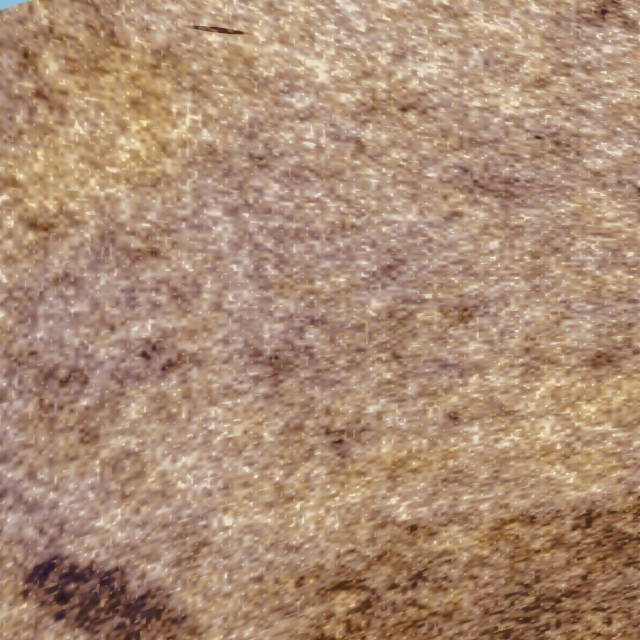
Reproduce this texture procedurally as a Shadertoy shader.

```glsl
// Dry grassy hillside: grainy tan straw, dark ragged tufts, a rusty bank and a shrub.

const vec3 UMBER = vec3(0.31, 0.20, 0.17);
const vec3 RUST  = vec3(0.51, 0.34, 0.25);
const vec3 BROWN = vec3(0.58, 0.45, 0.38);
const vec3 TAN   = vec3(0.67, 0.54, 0.45);
const vec3 SAND  = vec3(0.73, 0.62, 0.53);
const vec3 PALE  = vec3(0.81, 0.73, 0.64);
const vec3 STRAW = vec3(0.92, 0.87, 0.79);
const vec3 SKY   = vec3(0.58, 0.74, 0.82);
const vec3 GOLD_TINT  = vec3(0.035, 0.015, -0.065);
const vec3 MAUVE_TINT = vec3(-0.035, -0.025, 0.035);

float hash(vec2 p) {
    vec3 q = fract(vec3(p.xyx) * 0.1031);
    q += dot(q, q.yzx + 33.33);
    return fract((q.x + q.y) * q.z);
}

float noise(vec2 p) {
    vec2 i = floor(p), f = fract(p);
    f = f * f * (3.0 - 2.0 * f);
    return mix(mix(hash(i), hash(i + vec2(1, 0)), f.x),
               mix(hash(i + vec2(0, 1)), hash(i + vec2(1, 1)), f.x), f.y);
}

// Noise centred on zero
float grain(vec2 p, vec2 scale, float seed) {
    return noise(p * scale + seed) - 0.5;
}

float fbm(vec2 p) {
    float sum = 0.0, amp = 0.5;
    for (int i = 0; i < 4; i++) {
        sum += amp * (noise(p) - 0.5);
        p = mat2(0.8, 0.6, -0.6, 0.8) * p * 2.03 + 17.0;
        amp *= 0.6;
    }
    return sum;
}

// Soft tilted ellipse
float blob(vec2 p, vec2 centre, vec2 radius, float angle) {
    vec2 d = p - centre;
    float c = cos(angle), s = sin(angle);
    d = vec2(c * d.x + s * d.y, c * d.y - s * d.x) / radius;
    return exp(-dot(d, d));
}

// Dark tufts strewn over a jittered grid
float tufts(vec2 p, float cells, float chance, float seed) {
    vec2 g = p * cells, home = floor(g);
    float sum = 0.0;
    for (int y = -1; y <= 1; y++)
    for (int x = -1; x <= 1; x++) {
        vec2 id = home + vec2(x, y);
        vec2 key = id + seed;
        vec2 centre = id + vec2(hash(key), hash(key + 31.7));
        float size = mix(0.5, 1.1, hash(key + 57.3));
        float angle = mix(-0.5, 0.4, hash(key + 83.1));
        float on = step(hash(key + 11.9), chance);
        sum += on * blob(g, centre, size * vec2(0.30, 0.12), angle);
    }
    return sum;
}

// Tone 0..6 to colour, dark to light
vec3 ramp(float t) {
    vec3 c = mix(UMBER, RUST, clamp(t, 0.0, 1.0));
    c = mix(c, BROWN, clamp(t - 1.0, 0.0, 1.0));
    c = mix(c, TAN, clamp(t - 2.0, 0.0, 1.0));
    c = mix(c, SAND, clamp(t - 3.0, 0.0, 1.0));
    c = mix(c, PALE, clamp(t - 4.0, 0.0, 1.0));
    c = mix(c, STRAW, clamp(t - 5.0, 0.0, 1.0));
    return c * (1.0 + 0.22 * min(t, 0.0));
}

void mainImage(out vec4 fragColor, in vec2 fragCoord) {
    vec2 p = fragCoord / iResolution.y;

    // Straw lies down to the right at the top, up to the right at the foot
    vec2 q = vec2(p.x, p.y - (p.x - 0.5) * mix(0.35, -0.25, p.y));
    float ragged = fbm(q * vec2(14.0, 22.0));
    vec2 w = p + 0.05 * vec2(ragged, fbm(q * 19.0 + 40.0));

    // Broad regions
    float shrub = smoothstep(0.25, 0.75, blob(w, vec2(0.16, 0.05), vec2(0.16, 0.08), -0.35) + 0.5 * ragged);
    float edge = p.y - 0.03 - 0.22 * p.x + 0.13 * ragged;
    float bank = smoothstep(0.05, -0.06, edge) * smoothstep(0.2, 0.65, p.x);
    float scorched = blob(w, vec2(0.15, 0.92), vec2(0.15, 0.07), -0.2);
    float gold = blob(w, vec2(0.12, 0.74), vec2(0.26, 0.09), 0.5)
               + 0.7 * blob(w, vec2(0.85, 0.32), vec2(0.35, 0.09), 0.3);
    float mauve = blob(w, vec2(0.0, 0.82), vec2(0.09, 0.08), 0.0)
                + blob(w, vec2(0.03, 0.34), vec2(0.17, 0.25), 0.0)
                + 0.5 * blob(w, vec2(0.5, 0.55), vec2(0.35, 0.17), -0.2);
    float light = blob(w, vec2(0.7, 0.97), vec2(0.55, 0.17), 0.0);

    // Tone from fine straw up to coarse mottling
    float tone = 3.5 + 2.6 * grain(q, vec2(125.0, 190.0), 3.0)
                     + 2.4 * grain(q, vec2(62.0, 105.0), 19.0)
                     + 1.5 * grain(q, vec2(24.0, 42.0), 47.0) + 1.0 * ragged;
    tone += 1.3 * smoothstep(0.74, 0.92, noise(q * vec2(150.0, 185.0) + 71.0));
    tone += 0.5 * light + 0.5 * gold - 0.75 * mauve - 1.3 * scorched;
    tone -= 2.0 * bank + 3.1 * shrub;
    float broken = smoothstep(0.2, 0.65, noise(q * vec2(48.0, 75.0) + 5.0));
    float dark = tufts(w, 5.0, 0.5, 7.0) + 0.6 * tufts(w, 11.0, 0.3, 93.0);
    tone -= 2.6 * min(dark, 1.2) * mix(0.35, 1.0, broken);

    // Thin twig
    tone -= 4.0 * smoothstep(0.3, 0.7, blob(p, vec2(0.34, 0.953), vec2(0.055, 0.005), -0.12));

    // Colour, with warm and cool flecks
    float fleck = grain(q, vec2(90.0, 130.0), 131.0) + grain(q, vec2(13.0, 20.0), 157.0);
    vec3 colour = ramp(tone);
    colour += GOLD_TINT * (gold + 0.6 * bank + 0.5 * scorched + max(fleck, 0.0));
    colour += MAUVE_TINT * (0.7 * mauve + 0.4 * shrub + max(-fleck, 0.0));

    // Sliver of sky in the top left corner
    float corner = p.x / 0.05 + (1.0 - p.y) / 0.018 + 0.4 * ragged;
    colour = mix(colour, SKY, smoothstep(1.1, 0.8, corner));
    fragColor = vec4(clamp(colour, 0.0, 1.0), 1.0);
}
```
